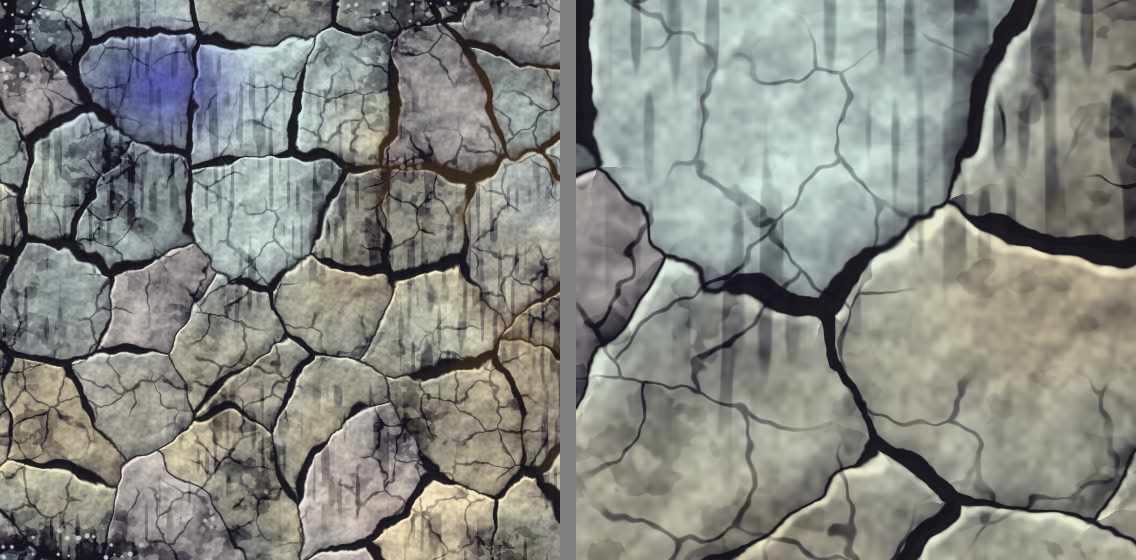
Left, the full canvas; right, a detail of the centre.
Write a Shadertoy shader that draws this texture.

```glsl
// Weathered, cracked stone paving with grime, lichen specks and a blue stain.

const vec3 INK = vec3(0.09, 0.08, 0.12);
const vec3 CREAM = vec3(0.87, 0.86, 0.78);
const vec3 COOL_TINT = vec3(0.90, 1.00, 1.07);
const vec3 WARM_TINT = vec3(1.04, 0.99, 0.90);
const vec3 MAUVE_TINT = vec3(1.02, 0.96, 1.02);
const vec3 RUST = vec3(0.42, 0.29, 0.16);
const vec3 STAIN_BLUE = vec3(0.27, 0.28, 0.62);
const vec2 LIGHT_DIR = vec2(-0.45, 0.89);

vec2 hash2(vec2 p) {
    vec3 q = fract(p.xyx * vec3(0.1031, 0.1030, 0.0973));
    q += dot(q, q.yzx + 33.33);
    return fract((q.xx + q.yz) * q.zy);
}

float noise(vec2 p) {
    vec2 i = floor(p), f = fract(p);
    f = f * f * (3.0 - 2.0 * f);
    float low = mix(hash2(i).x, hash2(i + vec2(1, 0)).x, f.x);
    float high = mix(hash2(i + vec2(0, 1)).x, hash2(i + vec2(1, 1)).x, f.x);
    return mix(low, high, f.y);
}

float fbm(vec2 p) {
    float sum = 0.0, amp = 0.53;
    for (int i = 0; i < 4; i++) {
        sum += amp * noise(p);
        p = mat2(1.6, 1.2, -1.2, 1.6) * p + 7.3;
        amp *= 0.5;
    }
    return sum;
}

vec2 warp(vec2 p, float freq, float amount) {
    return p + amount * (vec2(fbm(p * freq), fbm(p * freq + 41.7)) - 0.5);
}

// Distance to the nearest cell border, its outward normal, and a cell id.
float cells(vec2 p, float jitter, out vec2 normal, out vec2 id) {
    vec2 base = floor(p), nearest = vec2(0.0);
    float best = 1e3, border = 1e3;
    for (int k = 0; k < 9; k++) {
        vec2 c = base + vec2(k % 3 - 1, k / 3 - 1);
        vec2 r = c + 0.5 + jitter * (hash2(c) - 0.5) - p;
        if (dot(r, r) < best) { best = dot(r, r); nearest = r; id = c; }
    }
    for (int k = 0; k < 25; k++) {
        vec2 c = id + vec2(k % 5 - 2, k / 5 - 2);
        vec2 r = c + 0.5 + jitter * (hash2(c) - 0.5) - p;
        vec2 gap = r - nearest;
        if (dot(gap, gap) < 1e-5) continue;
        float d = dot(0.5 * (r + nearest), normalize(gap));
        if (d < border) { border = d; normal = normalize(gap); }
    }
    return border;
}

// Round specks of random size, kept with the given probability.
float specks(vec2 p, float freq, float chance, float px) {
    vec2 cell = floor(p * freq), rnd = hash2(cell + 19.0);
    vec2 centre = 0.3 + 0.4 * hash2(cell + 83.0);
    float d = length(fract(p * freq) - centre) / freq;
    float radius = mix(0.10, 0.30, rnd.y) / freq;
    return step(rnd.x, chance) * (1.0 - smoothstep(radius - px, radius + px, d));
}

float spot(vec2 p, vec2 centre, vec2 size) {
    vec2 q = (p - centre) / size;
    return exp(-dot(q, q));
}

void mainImage(out vec4 fragColor, in vec2 fragCoord) {
    vec2 uv = fragCoord / iResolution.y;
    float px = 1.0 / iResolution.y;

    // Large stones and their fine secondary fractures
    const float STONES = 5.6, FRACTURES = 15.0;
    vec2 normal, id, fineNormal, fineId;
    vec2 bent = warp(warp(uv, 5.0, 0.11), 32.0, 0.017);
    float edge = cells(bent * STONES + 2.0, 0.85, normal, id) / STONES;
    vec2 fineBent = warp(uv + 3.1, 18.0, 0.06);
    float fineEdge = cells(fineBent * FRACTURES, 0.95, fineNormal, fineId) / FRACTURES;
    vec2 stone = hash2(id + 5.0);

    // Grime gathers in patches and toward the left corners and top
    float region = fbm(uv * 4.5 + 11.0);
    float corners = spot(uv, vec2(0.0, 0.93), vec2(0.14, 0.13))
                  + spot(uv, vec2(0.12, 0.0), vec2(0.24, 0.09))
                  + 0.7 * spot(uv, vec2(0.75, 1.02), vec2(0.35, 0.05));
    float grime = smoothstep(0.48, 0.72, region) * 0.6 + corners;
    float blotch = fbm(warp(uv, 25.0, 0.02) * vec2(34.0, 42.0));
    float fleck = smoothstep(0.54, 0.59, blotch + 0.20 * grime - 0.08);

    // Surface tone: broad shading, embossed relief, streaks and grain
    vec2 reliefPos = warp(uv, 12.0, 0.03) * 26.0;
    float relief = fbm(reliefPos) - fbm(reliefPos + LIGHT_DIR * 0.22);
    float tone = 0.79 + 0.14 * (stone.x - 0.5) + 0.55 * (fbm(uv * 9.0) - 0.5);
    tone += 0.75 * relief + 0.13 * (noise(uv * 210.0) - 0.5);
    float streakZone = smoothstep(0.46, 0.62, fbm(uv * 5.0 + 67.0));
    float streak = smoothstep(0.58, 0.78, noise(vec2(uv.x * 130.0, uv.y * 17.0)));
    tone -= 0.26 * streakZone * streak;
    tone -= 0.24 * min(grime, 1.5) + fleck * (0.07 + 0.30 * min(grime, 1.0));

    // Hairline fractures, bevelled rims and shadow beside the joints
    float hairZone = smoothstep(0.40, 0.58, fbm(uv * 10.0 + 29.0));
    float hair = 1.0 - smoothstep(0.0006, 0.0012 + 1.5 * px, fineEdge);
    tone -= 0.36 * hair * hairZone;
    float facing = dot(normal, LIGHT_DIR);
    tone += 0.24 * facing * exp(-edge / 0.014) - 0.13 * exp(-edge / 0.016);
    float width = mix(0.0008, 0.0075, smoothstep(0.25, 0.70, noise(uv * 13.0 + 3.0)));
    float joint = 1.0 - smoothstep(width - px, width + 1.5 * px, edge);
    float lip = smoothstep(width, width + 0.002, edge)
              * (1.0 - smoothstep(width + 0.003, width + 0.008, edge));
    tone += 0.30 * lip * smoothstep(0.1, 0.8, facing) * (1.0 - 0.5 * min(grime, 1.0));

    // Colour: warm, cool and mauve stones, blue stain, rusty joints, pale lichen
    float coolness = smoothstep(0.35, 0.75, 0.8 * fbm(uv * 3.0 + 51.0)
                   + 0.25 * stone.y + 0.35 * spot(uv, vec2(0.2, 0.75), vec2(0.35)));
    vec3 tint = mix(WARM_TINT, COOL_TINT, coolness);
    tint = mix(tint, MAUVE_TINT, 0.7 * smoothstep(0.72, 0.95, stone.y));
    vec3 color = mix(INK, CREAM, clamp(tone, 0.0, 1.08)) * tint;
    float stain = spot(uv, vec2(0.29, 0.85), vec2(0.12, 0.08));
    color = mix(color, STAIN_BLUE * (0.4 + 0.9 * tone), 0.85 * stain);
    float rust = smoothstep(0.50, 0.68, fbm(uv * 4.0 + 90.0)) * smoothstep(0.3, 0.7, uv.x);
    color = mix(color, RUST, 0.55 * rust * exp(-edge / 0.008));
    color = mix(color, mix(INK * 0.8, RUST * 0.7, 0.6 * rust), 0.93 * joint);
    float lichen = specks(warp(uv, 40.0, 0.006), 62.0, 0.42, px)
                 * smoothstep(0.40, 0.85, grime);
    color = mix(color, vec3(0.82, 0.85, 0.84), 0.9 * lichen);

    fragColor = vec4(clamp(color, 0.0, 1.0), 1.0);
}
```
